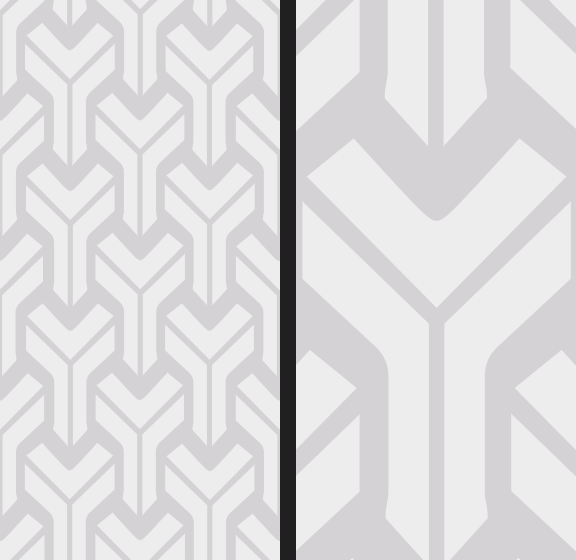
Left, the full canvas; right, a detail of the centre.
A Shadertoy shader for this pattern:

```glsl
// Pale forked chevrons with split stems, in staggered columns on a grey ground.

const vec2  REPEATS = vec2(2.0, 4.0);          // whole cells across and down
const float PHASE   = 0.931;                   // height of the fork joint in a cell
const vec3  GROUND  = vec3(0.835, 0.822, 0.838);
const vec3  PALE    = vec3(0.930, 0.930, 0.930);

// Motif sizes, in 1/288 of a cell, measured from the fork joint
const float GRID         = 288.0;
const vec2  V_CORNER     = vec2(89.0, 90.0);   // outer end of the upper band
const vec2  V_PEAK       = vec2(57.0, 116.0);
const vec2  V_NOTCH      = vec2(0.0, 53.0);
const float NOTCH_ROUND  = 6.0;
const float SLIT_HALF    = 5.3;                // half width of the centre line
const float STEM_HALF    = 33.0;
const float STEM_FLARE   = 2.0;                // slight widening at the foot
const float ARM_REACH    = 91.0;
const float ELBOW_ROUND  = 9.0;
const vec2  SHIFT_JITTER = vec2(1.2, 1.2);     // hand-drawn irregularity
const float REACH_JITTER = 1.5;

vec3 hash3(vec2 p) {
    vec3 q = fract(vec3(p.xyx) * vec3(0.1031, 0.1030, 0.0973) + 0.17);
    q += dot(q, q.yxz + 33.33);
    return fract((q.xxy + q.yzz) * q.zyx);
}

// Signed distance to the line from a to b, negative on its left
float side(vec2 p, vec2 a, vec2 b) {
    vec2 d = normalize(b - a);
    return dot(p - a, vec2(d.y, -d.x));
}

float smoothMin(float a, float b, float k) {
    float h = max(k - abs(a - b), 0.0) / k;
    return min(a, b) - 0.25 * h * h * k;
}

// Upper band: an open V with a rounded notch
float upperBand(vec2 p) {
    vec2 rounded = vec2(length(vec2(p.x, NOTCH_ROUND)), p.y);
    float d = side(p, vec2(0.0), V_CORNER);
    d = max(d, side(p, V_CORNER, V_PEAK));
    return max(d, side(rounded, V_PEAK, V_NOTCH));
}

// Lower band: arm and stem, split by the centre line
float forkedStem(vec2 p, float reach) {
    float flare = STEM_FLARE * smoothstep(-126.0, -142.0, p.y);
    float arm  = side(p, vec2(34.0, -34.0), vec2(91.0, 19.0));
    float stem = p.x - STEM_HALF - flare;
    float d = smoothMin(arm, stem, ELBOW_ROUND);
    d = max(d, side(p, vec2(91.0, 72.0), vec2(5.5, -10.7)));
    d = max(d, side(p, vec2(5.5, -177.0), vec2(33.5, -146.0)));
    return max(d, max(p.x - reach, SLIT_HALF - p.x));
}

float motif(vec2 p, vec3 rnd) {
    p -= (rnd.xy - 0.5) * 2.0 * SHIFT_JITTER;
    p.x = abs(p.x);
    float reach = ARM_REACH + (rnd.z - 0.5) * 2.0 * REACH_JITTER;
    return min(upperBand(p), forkedStem(p, reach));
}

void mainImage(out vec4 fragColor, in vec2 fragCoord) {
    vec2 uv = fragCoord / iResolution.xy * REPEATS;
    float dist = 1e3;

    // Two staggered columns; neighbours above and below may reach in
    for (int column = 0; column < 2; column++) {
        float stagger = 0.5 * float(column);
        vec2 q = uv - vec2(stagger, PHASE + stagger);
        vec2 nearest = floor(q + 0.5);
        for (int row = -1; row <= 1; row++) {
            vec2 cell = nearest + vec2(0.0, float(row));
            vec3 rnd = hash3(mod(cell, REPEATS) + 7.0 * float(column));
            dist = min(dist, motif((q - cell) * GRID, rnd));
        }
    }

    float pixel = GRID * REPEATS.y / iResolution.y;
    float cover = smoothstep(0.6, -0.6, dist / pixel);
    fragColor = vec4(mix(GROUND, PALE, cover), 1.0);
}
```
